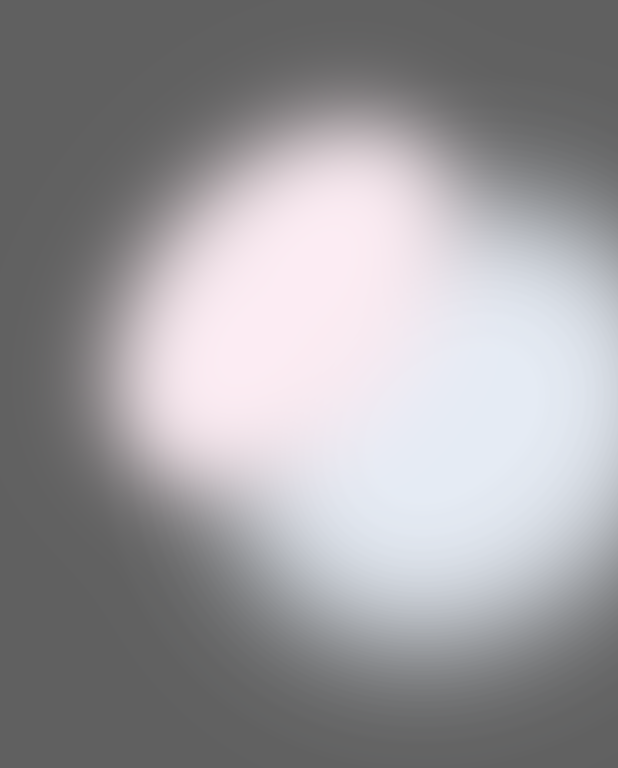
Write a WebGL 1 fragment shader that draws this background.

```glsl
precision highp float;
// Two soft, tilted ellipses of light on flat grey: a rosy one laid over
// a larger pale blue one. Each is an ellipse distance passed through a
// Gaussian edge; the blue falloff is lightly stepped into faint rings.

uniform vec2 u_resolution;

// Positions and sizes are in canvas heights, measured from the centre.
const vec3 GREY = vec3(0.378, 0.378, 0.378);
const vec3 ROSE = vec3(0.988, 0.926, 0.953);
const vec3 BLUE = vec3(0.898, 0.922, 0.957);

const vec2 ROSE_CENTER = vec2(-0.033, 0.103);
const vec2 ROSE_RADII = vec2(0.265, 0.173);
const float ROSE_TILT = 0.87;
const float ROSE_BLUR = 0.055;

const vec2 BLUE_CENTER = vec2(0.189, -0.053);
const vec2 BLUE_RADII = vec2(0.302, 0.260);
const float BLUE_TILT = 0.70;
const float BLUE_BLUR = 0.075;

const float RING_LEVELS = 40.0;
const float RING_STRENGTH = 0.6;

// Approximate signed distance to a tilted ellipse, negative inside.
float ellipseDistance(vec2 p, vec2 radii, float tilt) {
  float c = cos(tilt);
  float s = sin(tilt);
  vec2 q = vec2(c * p.x + s * p.y, c * p.y - s * p.x) / radii;
  float k = length(q);
  return (k - 1.0) * k / max(length(q / radii), 0.001);
}

// Coverage of a Gaussian-blurred edge (normal cumulative curve).
float blurredEdge(float dist, float blur) {
  float z = clamp(-dist / blur, -5.0, 5.0);
  return 1.0 / (1.0 + exp(-1.5958 * (z + 0.0447 * z * z * z)));
}

// Rounds coverage towards even levels, with softened steps.
float softRings(float coverage) {
  float level = coverage * RING_LEVELS;
  float stepped = floor(level) + smoothstep(0.3, 0.7, fract(level));
  return mix(coverage, stepped / RING_LEVELS, RING_STRENGTH);
}

void main() {
  vec2 p = (gl_FragCoord.xy - 0.5 * u_resolution) / u_resolution.y;

  float blueDist = ellipseDistance(p - BLUE_CENTER, BLUE_RADII, BLUE_TILT);
  float roseDist = ellipseDistance(p - ROSE_CENTER, ROSE_RADII, ROSE_TILT);

  // Layer the lights from back to front.
  vec3 color = mix(GREY, BLUE, softRings(blurredEdge(blueDist, BLUE_BLUR)));
  color = mix(color, ROSE, blurredEdge(roseDist, ROSE_BLUR));

  gl_FragColor = vec4(color, 1.0);
}
```
